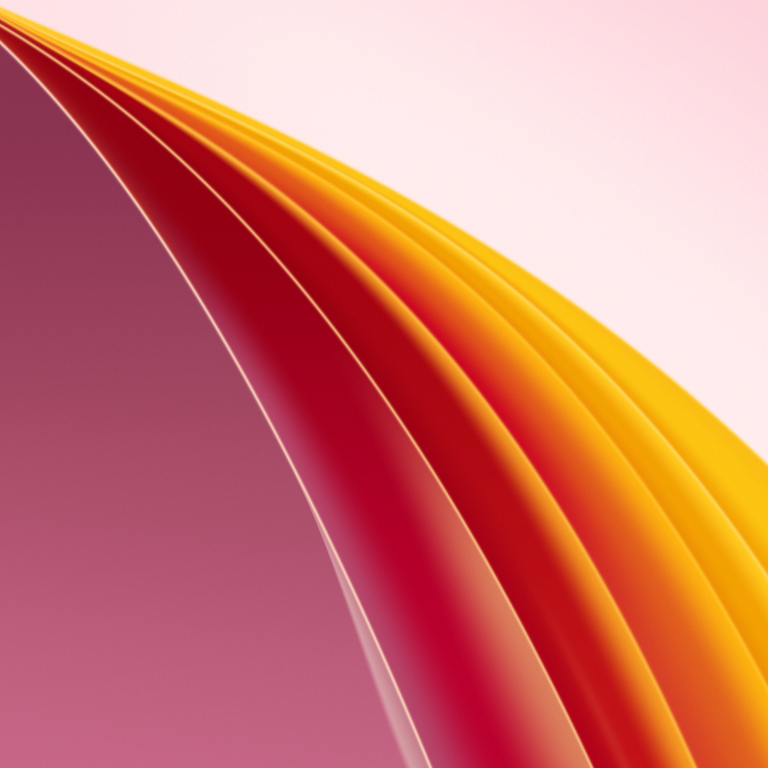
Write a three.js fragment shader that draws this background.

```glsl
varying vec2 vUv;

// Cubic edge: depth below the top as a function of x
float edgeDepth(vec4 k, float x) {
  return k.x + x * (k.y + x * (k.z + x * k.w));
}

// Approximate signed distance, positive below the edge
float edgeDistance(vec4 k, vec2 p) {
  float slope = k.y + p.x * (2.0 * k.z + 3.0 * k.w * p.x);
  return (p.y - edgeDepth(k, p.x)) / sqrt(1.0 + slope * slope);
}

// Position between two edges: 0 at the upper, 1 at the lower
float bandPosition(vec4 upper, vec4 lower, vec2 p) {
  float top = edgeDepth(upper, p.x);
  float span = max(edgeDepth(lower, p.x) - top, 0.002);
  return clamp((p.y - top) / span, 0.0, 1.0);
}

// Glow at the upper side, body in the middle, shade at the lower side
vec3 sheet(float f, vec3 glow, vec3 body, vec3 shade, float glowWidth, float shadeStart) {
  vec3 c = mix(glow, body, smoothstep(0.0, glowWidth, f));
  return mix(c, shade, smoothstep(shadeStart, 1.0, f));
}

// Lays a sheet over the colour and lights its rim
vec3 overlay(vec3 under, vec3 over, vec3 rim, float d, float rimWidth, float rimPower) {
  vec3 c = mix(under, over, smoothstep(-0.0013, 0.0013, d));
  float r = d / rimWidth;
  return mix(c, rim, rimPower * exp(-r * r));
}

float hash(vec2 p) {
  return fract(sin(dot(p, vec2(41.3, 289.1))) * 4375.5);
}

vec3 backdrop(vec2 p, float d) {
  vec3 pale = vec3(1.0, 0.925, 0.93);
  vec3 pink = vec3(0.99, 0.81, 0.85);
  float corner = smoothstep(0.05, 0.55, -d);
  vec3 c = mix(pale, pink, corner);
  return mix(c, vec3(0.99, 0.86, 0.885), 0.6 * (1.0 - smoothstep(0.0, 0.5, p.x)));
}

vec3 mauveSheet(vec2 p, float d) {
  vec3 dark = vec3(0.54, 0.2, 0.315);
  vec3 middle = vec3(0.65, 0.29, 0.395);
  vec3 light = vec3(0.78, 0.4, 0.525);
  vec3 c = mix(dark, middle, smoothstep(0.1, 0.65, p.y));
  c = mix(c, light, smoothstep(0.5, 1.08, p.y + 0.12 * (0.4 - p.x)));
  // Pale fold widening toward the foot
  float width = 0.002 + 0.031 * smoothstep(0.58, 1.0, p.y);
  float fold = 1.0 - smoothstep(width * 0.65, width, d);
  vec3 foldColor = mix(vec3(0.76, 0.47, 0.53), vec3(0.87, 0.68, 0.69), d / width);
  return mix(c, foldColor, fold * smoothstep(0.54, 0.76, p.y));
}

void main() {
  vec2 p = vec2(vUv.x, 1.0 - vUv.y);

  // Edges from the outer one to the inner one
  vec4 outer = vec4(0.0104, 0.431, -0.037, 0.202);
  vec4 yellow = vec4(0.0143, 0.496, -0.273, 0.515);
  vec4 orange = vec4(0.018, 0.535, -0.33, 0.675);
  vec4 scarlet = vec4(0.023, 0.583, -0.17, 0.793);
  vec4 crimson = vec4(0.0326, 0.592, 0.5645, 0.383);
  vec4 mauve = vec4(0.055, 0.9475, 1.315, 0.0);

  float dOuter = edgeDistance(outer, p);
  float dMauve = edgeDistance(mauve, p);
  float low = smoothstep(0.25, 1.0, p.y);
  vec3 color = backdrop(p, dOuter);

  // Yellow sheets
  vec3 gold = vec3(0.99, 0.77, 0.07);
  vec3 amber = vec3(0.95, 0.63, 0.01);
  vec3 band = sheet(bandPosition(outer, yellow, p), vec3(0.98, 0.74, 0.08), gold, amber, 0.4, 0.55);
  color = overlay(color, band, vec3(1.0, 0.82, 0.28), dOuter, 0.0025, 0.65);
  band = sheet(bandPosition(yellow, orange, p), vec3(1.0, 0.79, 0.12), amber, vec3(0.93, 0.56, 0.02), 0.5, 0.6);
  color = overlay(color, band, vec3(1.0, 0.84, 0.36), edgeDistance(yellow, p), 0.0028, 0.85);

  // Orange sheet turning red
  vec3 burnt = mix(vec3(0.89, 0.36, 0.1), vec3(0.88, 0.38, 0.12), low);
  vec3 hot = mix(vec3(0.79, 0.01, 0.13), vec3(0.84, 0.25, 0.15), smoothstep(0.5, 0.9, p.y));
  hot = mix(vec3(0.86, 0.3, 0.1), hot, smoothstep(0.18, 0.4, p.y));
  band = sheet(bandPosition(orange, scarlet, p), vec3(0.99, 0.7, 0.06), burnt, hot, 0.46, 0.35);
  color = overlay(color, band, vec3(1.0, 0.76, 0.16), edgeDistance(orange, p), 0.003, 0.8);

  // Scarlet sheet with a faint reflected streak
  float f = bandPosition(scarlet, crimson, p);
  vec3 deepRed = mix(vec3(0.58, 0.0, 0.06), vec3(0.69, 0.01, 0.1), low);
  vec3 red = mix(vec3(0.64, 0.01, 0.07), vec3(0.76, 0.07, 0.09), low);
  band = sheet(f, vec3(0.96, 0.61, 0.13), red, deepRed, mix(0.25, 0.46, low), 0.5);
  float streak = exp(-pow((f - 0.66) / 0.07, 2.0)) * smoothstep(0.7, 0.95, p.y);
  band = mix(band, vec3(0.82, 0.22, 0.17), 0.45 * streak);
  color = overlay(color, band, vec3(0.99, 0.72, 0.25), edgeDistance(scarlet, p), 0.003, 0.85);

  // Crimson sheet fading to plum
  f = bandPosition(crimson, mauve, p);
  red = mix(vec3(0.57, 0.0, 0.07), vec3(0.73, 0.0, 0.18), smoothstep(0.2, 0.9, p.y));
  vec3 plum = mix(vec3(0.53, 0.04, 0.16), vec3(0.71, 0.28, 0.42), smoothstep(0.2, 0.55, p.y));
  vec3 tan1 = mix(red, vec3(0.86, 0.5, 0.36), smoothstep(0.42, 0.8, p.y));
  band = sheet(f, tan1, red, plum, mix(0.12, 0.5, low), 0.48);
  float ember = exp(dMauve / 0.009) * (1.0 - smoothstep(0.25, 0.43, p.y));
  band = mix(band, vec3(0.82, 0.25, 0.1), 0.7 * min(ember, 1.0));
  color = overlay(color, band, vec3(0.98, 0.75, 0.5), edgeDistance(crimson, p), 0.0023, 0.9);

  // Mauve foreground and fine grain
  color = overlay(color, mauveSheet(p, dMauve), vec3(1.0, 0.84, 0.74), dMauve, 0.0023, 0.9);
  color += (hash(floor(p * 512.0)) - 0.5) * 0.008;
  gl_FragColor = vec4(color, 1.0);
}
```
